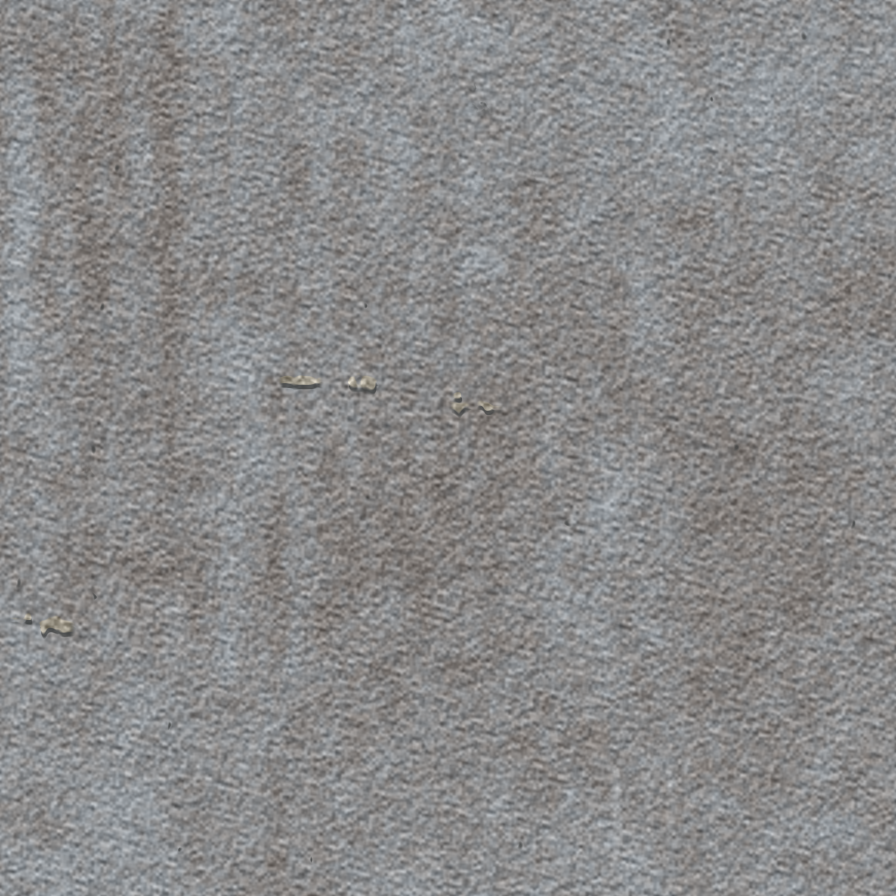
A Shadertoy shader for this texture:

```glsl
// Weathered concrete wall: fine lit grit over soft warm and cool grey stains,
// with ragged vertical rain streaks, sparse pits, broken hairline cracks,
// chalky drips and a few crumbling ledges. All built from layered value noise.

const vec3  BASE_GREY     = vec3(0.543, 0.543, 0.546);
const vec3  WARM_SHIFT    = vec3(0.016, -0.002, -0.016);
const vec3  CRUMB_TAN     = vec3(0.68, 0.65, 0.58);
const vec3  PIT_DARK      = vec3(0.22, 0.23, 0.23);
const vec3  CHALK         = vec3(0.68, 0.69, 0.70);
const vec2  GRIT_FREQ     = vec2(165.0, 205.0);
const float FINE_FREQ     = 290.0;
const float RELIEF_AMOUNT = 0.18;
const float FINE_AMOUNT   = 0.155;
const float CLOUD_AMOUNT  = 0.13;
const float MOTTLE_AMOUNT = 0.12;
const float STREAK_AMOUNT = 0.085;
const float PIT_CELLS     = 13.0;
const float PIT_CHANCE    = 0.12;

// Crumbling ledges: centre x, centre y, half width
const vec3 LEDGES[4] = vec3[4](
    vec3(0.335, 0.576, 0.028), vec3(0.405, 0.571, 0.026),
    vec3(0.525, 0.550, 0.040), vec3(0.045, 0.306, 0.045));

// Cracked spots: centre x, centre y, radius
const vec3 CRACKED[3] = vec3[3](
    vec3(0.565, 0.785, 0.055), vec3(0.08, 0.45, 0.045), vec3(0.545, 0.895, 0.03));

float hash(vec2 cell) {
    uvec2 q = uvec2(ivec2(cell) + 4096) * uvec2(1597334673u, 3812015801u);
    uint n = (q.x ^ q.y) * 1597334673u;
    n = (n ^ (n >> 15)) * 2246822519u;
    n ^= n >> 13;
    return float(n >> 8) / 16777216.0;
}

float noise(vec2 p) {
    vec2 cell = floor(p), f = fract(p);
    f = f * f * (3.0 - 2.0 * f);
    float low  = mix(hash(cell), hash(cell + vec2(1, 0)), f.x);
    float high = mix(hash(cell + vec2(0, 1)), hash(cell + vec2(1, 1)), f.x);
    return mix(low, high, f.y);
}

float fbm(vec2 p) {
    float sum = 0.0, weight = 0.5;
    for (int i = 0; i < 5; i++) {
        sum += weight * noise(p);
        p = mat2(1.6, 1.2, -1.2, 1.6) * p + 17.3;
        weight *= 0.55;
    }
    return sum / 1.055;
}

// Grit brightness, lit from the upper left, centred on zero
float grit(vec2 p) {
    vec2 q = mat2(0.96, 0.28, -0.28, 0.96) * p * GRIT_FREQ;
    float relief = noise(q) - noise(q + vec2(-0.4, 0.8));
    return RELIEF_AMOUNT * relief + FINE_AMOUNT * (noise(p * FINE_FREQ + 31.0) - 0.5);
}

// Ragged vertical stains, strongest at the upper left
float streaks(vec2 p) {
    float x = p.x + 0.022 * (fbm(p * vec2(38.0, 24.0)) - 0.5);
    float lines = 0.55 * noise(vec2(x * 42.0, p.y * 2.6)) + 0.45 * noise(vec2(x * 95.0, p.y * 6.0 + 9.0));
    float reach = (1.0 - smoothstep(0.25, 0.75, p.x)) * smoothstep(0.1, 0.6, p.y);
    return (lines - 0.5) * mix(0.35, 1.2, reach);
}

// Small upright dark pits scattered over a jittered grid
float pits(vec2 p) {
    vec2 cell = floor(p * PIT_CELLS);
    vec2 centre = 0.25 + 0.5 * vec2(hash(cell + 71.0), hash(cell + 113.0));
    vec2 d = (fract(p * PIT_CELLS) - centre) / PIT_CELLS;
    d += 0.006 * (vec2(noise(p * 120.0), noise(p * 120.0 + 50.0)) - 0.5);
    float size = mix(0.0014, 0.0034, hash(cell + 29.0));
    float dist = length(d * vec2(1.0, 0.6));
    return step(hash(cell), PIT_CHANCE) * (1.0 - smoothstep(size * 0.2, size * 1.5, dist));
}

// Broken, wandering cracks inside the cracked spots
float cracks(vec2 p) {
    float line = 1.0 - smoothstep(0.005, 0.045, abs(fbm(p * 21.0 + 40.0) - 0.5));
    float area = 0.0;
    for (int i = 0; i < 3; i++) {
        float dist = length(p - CRACKED[i].xy) / CRACKED[i].z;
        area = max(area, 1.0 - smoothstep(0.3, 1.0, dist));
    }
    return line * area * smoothstep(0.35, 0.7, noise(p * 48.0));
}

// Coverage of loose lumps gathered along one ledge
float crumbs(vec2 p, vec3 ledge) {
    vec2 d = p - ledge.xy;
    d.y += 0.010 * (noise(vec2(p.x * 38.0, ledge.x * 90.0)) - 0.5);
    float span = 1.0 - smoothstep(0.3, 1.0, abs(d.x) / ledge.z);
    float lumps = 0.65 * noise(p * 125.0 + 20.0) + 0.35 * noise(p * 55.0 + 4.0);
    float cover = lumps + 0.22 * span - 0.35 * abs(d.y) / 0.009;
    return smoothstep(0.46, 0.64, cover) * smoothstep(0.0, 0.4, span);
}

void mainImage(out vec4 fragColor, in vec2 fragCoord) {
    vec2 p = fragCoord / iResolution.xy;

    // Soft stains: pale areas turn cool, dark areas turn warm
    vec2 warp = 0.05 * vec2(fbm(p * 14.0 + 7.0), fbm(p * 14.0 + 90.0));
    float cloud  = fbm((p + warp) * vec2(6.0, 4.5) + 3.0) - 0.5;
    float mottle = fbm(p * vec2(36.0, 28.0) + 60.0) - 0.5;
    float streak = streaks(p);
    float light  = CLOUD_AMOUNT * cloud + MOTTLE_AMOUNT * mottle + STREAK_AMOUNT * streak;
    float warmth = -2.6 * cloud - 2.4 * mottle - 1.8 * streak + 1.4 * (noise(p * 120.0 + 8.0) - 0.5);
    float grain  = grit(p);
    vec3 color = BASE_GREY + light + grain + WARM_SHIFT * clamp(warmth, -1.2, 1.2);

    // Chalky drips near the bottom
    for (int i = 0; i < 2; i++) {
        float x = 0.688 + 0.06 * float(i) + 0.006 * (noise(p * 30.0) - 0.5);
        float drip = 1.0 - smoothstep(0.001, 0.008, abs(p.x - x));
        drip *= smoothstep(0.0, 0.1, p.y) * (1.0 - smoothstep(0.13, 0.155, p.y));
        color = mix(color, CHALK + grain, 0.8 * drip * noise(p * vec2(90.0, 40.0)));
    }

    // Pits and cracks
    color = mix(color, PIT_DARK, 0.7 * pits(p));
    color = mix(color, PIT_DARK + 0.5 * grain, 0.6 * cracks(p));

    // Crumbs catch the light and drop a broken shadow below
    for (int i = 0; i < 4; i++) {
        float shadow = crumbs(p + vec2(-0.001, 0.005), LEDGES[i]);
        float crumb  = crumbs(p, LEDGES[i]);
        color = mix(color, PIT_DARK, 0.7 * shadow);
        color = mix(color, CRUMB_TAN + 1.5 * grain, 0.8 * crumb);
    }

    fragColor = vec4(clamp(color, 0.0, 1.0), 1.0);
}
```
